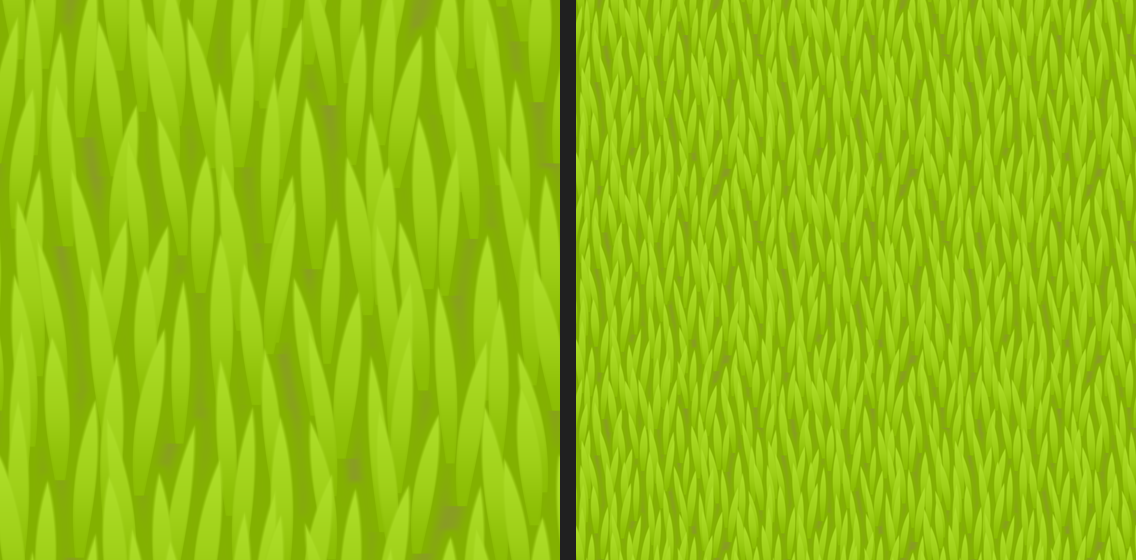
Left: one tile. Right: repeated 3 by 3.
Write a three.js fragment shader that draws this texture.

```glsl
varying vec2 vUv;

const float ROWS = 9.0;
const float COLS = 11.0;
const float ROW_SHIFT = 5.0 / 9.0;      // sideways step per row, in cells
const vec2 JITTER = vec2(0.6, 0.66);    // scatter inside a cell
const vec2 BLADE_LENGTH = vec2(0.25, 0.325);
const vec2 BLADE_HALF_WIDTH = vec2(0.017, 0.023);
const float MAX_LEAN = 0.05;
const float TIP_BLUR = 0.007;
const float BASE_BLUR = 0.002;
const float BASE_EDGE = 0.0015;
const float RIM_WIDTH = 0.006;
const float RIM_SHADE = 0.22;
const float GLOW_REACH = 0.034;
const vec2 STREAK_CELLS = vec2(72.0, 5.0);
const float STREAK_STRENGTH = 0.16;

const vec3 SOIL = vec3(0.54, 0.61, 0.15);
const vec3 UNDERGROWTH = vec3(0.515, 0.695, 0.0);
const vec3 BLADE_TIP = vec3(0.68, 0.87, 0.16);
const vec3 BLADE_MIDDLE = vec3(0.635, 0.825, 0.105);
const vec3 BLADE_BASE = vec3(0.55, 0.745, 0.015);

float hash(vec2 cell, float seed) {
  return fract(sin(dot(cell, vec2(127.1, 311.7)) + seed * 74.7) * 43758.5453);
}

// Value noise that wraps after a whole number of cells
float tiledNoise(vec2 uv, vec2 cells) {
  vec2 p = uv * cells;
  vec2 i = floor(p);
  vec2 f = smoothstep(0.0, 1.0, p - i);
  vec2 a = mod(i, cells);
  vec2 b = mod(i + 1.0, cells);
  return mix(mix(hash(a, 9.0), hash(vec2(b.x, a.y), 9.0), f.x),
             mix(hash(vec2(a.x, b.y), 9.0), hash(b, 9.0), f.x), f.y);
}

// Relative width from tip (0) to blunt base (1)
float bladeProfile(float t) {
  return sin(2.7 * pow(clamp(t, 0.0, 1.0), 0.8));
}

vec3 bladeColor(float t) {
  vec3 upper = mix(BLADE_TIP, BLADE_MIDDLE, smoothstep(0.0, 0.5, t));
  return mix(upper, BLADE_BASE, smoothstep(0.4, 1.0, t));
}

void main() {
  vec3 grass = vec3(0.0);
  float uncovered = 1.0;
  float unlit = 1.0;

  // Back to front: higher rows first, lower rows over them
  for (int k = 0; k < 5; k++) {
    float row = floor(vUv.y * ROWS) + 3.0 - float(k);
    float wrappedRow = mod(row, ROWS);
    float u = vUv.x * COLS - wrappedRow * ROW_SHIFT;

    for (int j = -1; j <= 1; j++) {
      float col = floor(u) + float(j);
      vec2 id = vec2(mod(col, COLS), wrappedRow);

      // Blade placement and shape
      vec2 scatter = (vec2(hash(id, 1.0), hash(id, 2.0)) - 0.5) * JITTER + 0.5;
      float bladeLength = mix(BLADE_LENGTH.x, BLADE_LENGTH.y, hash(id, 3.0));
      float halfWidth = mix(BLADE_HALF_WIDTH.x, BLADE_HALF_WIDTH.y, hash(id, 4.0));
      float lean = (hash(id, 5.0) * 2.0 - 1.0) * MAX_LEAN;
      float below = (row + scatter.y) / ROWS - vUv.y;
      float t = below / bladeLength;
      float bend = pow(1.0 - clamp(t, 0.0, 1.0), 1.4) - 0.45;
      float dx = (u - col - scatter.x) / COLS - lean * bend;
      float side = abs(dx) - halfWidth * bladeProfile(t);
      float aboveBase = smoothstep(-BASE_EDGE, BASE_EDGE, bladeLength - below);

      // Soft green glow on the soil, cut flat at the base
      float away = length(vec2(max(side, 0.0), 2.2 * max(-below, 0.0)));
      float glow = 1.0 - smoothstep(0.0, GLOW_REACH, away);
      unlit *= 1.0 - glow * aboveBase;

      // Opaque body, blurred towards the tip
      float blur = mix(TIP_BLUR, BASE_BLUR, smoothstep(0.0, 0.8, t));
      float body = 1.0 - smoothstep(-blur, 0.3 * blur, side);
      body *= aboveBase * smoothstep(0.0, 0.012, below);
      float rim = RIM_SHADE * smoothstep(-RIM_WIDTH, 0.0, side);
      vec3 color = mix(bladeColor(t), UNDERGROWTH, rim);
      grass = mix(grass, color, body);
      uncovered *= 1.0 - body;
    }
  }

  // Soil with faint upright streaks
  float streak = (tiledNoise(vUv, STREAK_CELLS) - 0.5) * STREAK_STRENGTH;
  float soil = clamp(unlit * (1.0 + 2.0 * streak), 0.0, 1.0);
  vec3 ground = mix(UNDERGROWTH, SOIL, soil);
  gl_FragColor = vec4(grass + ground * uncovered, 1.0);
}
```
